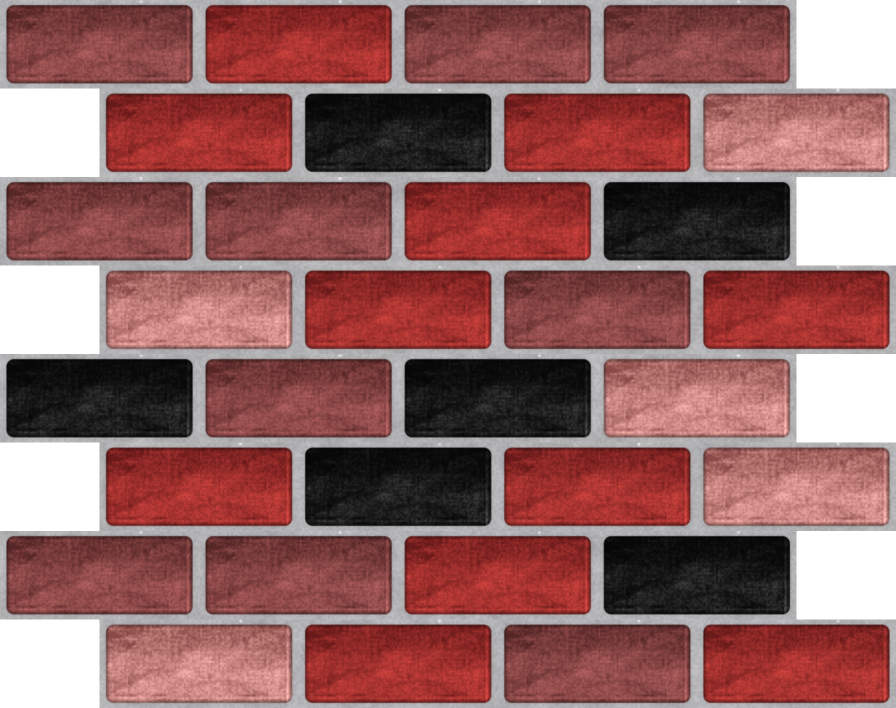
Reproduce this pattern procedurally as a Shadertoy shader.

```glsl
#define COLUMNS 4.5
#define ROWS 8.0
#define TILE_ASPECT 2.253
#define BRICK_HALF vec2(1.053, 0.442)
#define CORNER 0.085
#define GRAIN 0.42
#define GROUT vec3(0.705, 0.705, 0.715)
#define SAMPLES 2

float hash(vec2 p) {
    vec3 h = fract(vec3(p.xyx) * 0.1031);
    h += dot(h, h.yzx + 33.33);
    return fract((h.x + h.y) * h.z);
}

float noise(vec2 p) {
    vec2 i = floor(p), f = fract(p);
    f = f * f * (3.0 - 2.0 * f);
    return mix(mix(hash(i), hash(i + vec2(1, 0)), f.x),
               mix(hash(i + vec2(0, 1)), hash(i + vec2(1, 1)), f.x), f.y);
}

float fbm(vec2 p) {
    float sum = 0.0, amp = 0.53;
    for (int i = 0; i < 4; i++) {
        sum += amp * noise(p);
        p = mat2(1.6, 1.2, -1.2, 1.6) * p + 17.0;
        amp *= 0.5;
    }
    return sum;
}

float roundedBox(vec2 p, vec2 halfSize, float radius) {
    vec2 d = abs(p) - halfSize + radius;
    return length(max(d, 0.0)) + min(max(d.x, d.y), 0.0) - radius;
}

// Shadow that fades away from the left side of segment a-b
float crease(vec2 p, vec2 a, vec2 b, float width) {
    vec2 ap = p - a, ab = b - a;
    float dist = length(ap - ab * clamp(dot(ap, ab) / dot(ab, ab), 0.0, 1.0));
    float side = (ab.x * ap.y - ab.y * ap.x) / length(ab);
    return exp(-dist / width) * smoothstep(-0.012, 0.012, side);
}

float line(float x, float width) {
    return exp(-x * x / (width * width));
}

// Brick glaze index: 0 mauve, 1 red, 2 black, 3 pink; the last rows repeat
int glazeIndex(int row, int column) {
    int glazes[20] = int[20](0, 1, 0, 0,  1, 2, 1, 3,  0, 0, 1, 2,
                             3, 1, 0, 1,  2, 0, 2, 3);
    return glazes[(row > 4 ? row - 4 : row) * 4 + column];
}

vec3 glaze(int index, float tone) {
    if (index == 0) return mix(vec3(0.34, 0.15, 0.15), vec3(0.72, 0.39, 0.39), tone);
    if (index == 1) return mix(vec3(0.41, 0.10, 0.10), vec3(0.83, 0.27, 0.25), tone);
    if (index == 2) return mix(vec3(0.01), vec3(0.24), tone * tone + 0.08);
    return mix(vec3(0.54, 0.29, 0.28), vec3(0.99, 0.71, 0.69), tone);
}

// Crumpled, woven surface shared by every brick
float surfaceTone(vec2 q) {
    vec2 w = q + 0.07 * (vec2(fbm(q * 5.0 + 40.0), fbm(q * 5.0 + 70.0)) - 0.5);
    float tone = 0.53 - 0.26 * smoothstep(-0.1, 0.44, q.y);
    tone += 0.16 * line(w.y + 0.12 + 0.16 * w.x, 0.22);
    tone += 0.5 * (fbm(vec2(w.x * 2.5 + 5.0, w.y * 9.0 - w.x * 2.0 + 30.0)) - 0.5);
    // Folds
    tone -= 0.24 * crease(w, vec2(-1.05, 0.0), vec2(-0.72, 0.22), 0.14);
    tone -= 0.24 * crease(w, vec2(-0.72, 0.22), vec2(-1.05, 0.42), 0.14);
    tone -= 0.16 * crease(w, vec2(-1.05, -0.38), vec2(-0.3, 0.0), 0.09);
    tone -= 0.20 * crease(w, vec2(0.95, -0.4), vec2(0.35, -0.18), 0.1);
    tone -= 0.16 * crease(w, vec2(0.35, -0.18), vec2(0.8, -0.02), 0.08);
    tone -= 0.08 * line(length((w - vec2(0.74, 0.2)) * vec2(0.8, 1.0)) - 0.17, 0.02);
    // Weave and speckle
    float weave = noise(q * vec2(48, 7) + 90.0) + noise(q * vec2(8, 46) + 130.0) - 1.0;
    float speckle = noise(q * 44.0 + 200.0) - 0.5;
    return tone + GRAIN * (0.4 * weave + 0.8 * speckle);
}

vec3 brick(vec2 q, float dist, int index) {
    float tone = surfaceTone(q);
    // Bevel lines on the right and bottom
    vec2 inset = BRICK_HALF - vec2(q.x, -q.y);
    tone += 0.24 * line(inset.x - 0.05, 0.014) - 0.16 * line(inset.x - 0.08, 0.014);
    tone -= 0.22 * line(inset.y - 0.085, 0.013) * smoothstep(0.2, 0.5, noise(q * 9.0 + 60.0));
    tone += 0.12 * line(inset.y - 0.055, 0.014);
    vec3 color = glaze(index, clamp(tone, 0.0, 1.1));
    return color * mix(0.62, 1.0, smoothstep(0.0, 0.05, -dist));
}

vec3 grout(vec2 p, vec2 q, float dist) {
    float cloud = fbm(p * 5.0 + 11.0) - 0.5;
    float grit = noise(p * 40.0 + 50.0) - 0.5;
    float chip = line(length(q - vec2(0.47, 0.482)), 0.016);
    float shade = 1.0 - 0.08 * exp(-max(dist, 0.0) / 0.02);
    return GROUT * shade + 0.11 * cloud + 0.07 * grit + 0.22 * chip;
}

vec3 wall(vec2 uv) {
    vec2 p = uv * vec2(COLUMNS, ROWS);
    int row = int(ROWS - 1.0 - floor(p.y));
    p.x -= 0.5 * float(row % 2);
    int column = int(floor(p.x));
    if (column < 0 || column > 3) return vec3(1.0);
    vec2 scale = vec2(TILE_ASPECT, 1.0);
    vec2 q = (fract(p) - 0.5) * scale;
    float dist = roundedBox(q, BRICK_HALF, CORNER);
    vec3 mortar = grout(p * scale, q, dist);
    return mix(brick(q, dist, glazeIndex(row, column)), mortar, smoothstep(-0.01, 0.01, dist));
}

void mainImage(out vec4 fragColor, in vec2 fragCoord) {
    vec3 sum = vec3(0.0);
    for (int i = 0; i < SAMPLES * SAMPLES; i++) {
        vec2 jitter = (vec2(i % SAMPLES, i / SAMPLES) + 0.5) / float(SAMPLES) - 0.5;
        sum += wall((fragCoord + jitter) / iResolution.xy);
    }
    fragColor = vec4(sum / float(SAMPLES * SAMPLES), 1.0);
}
```
